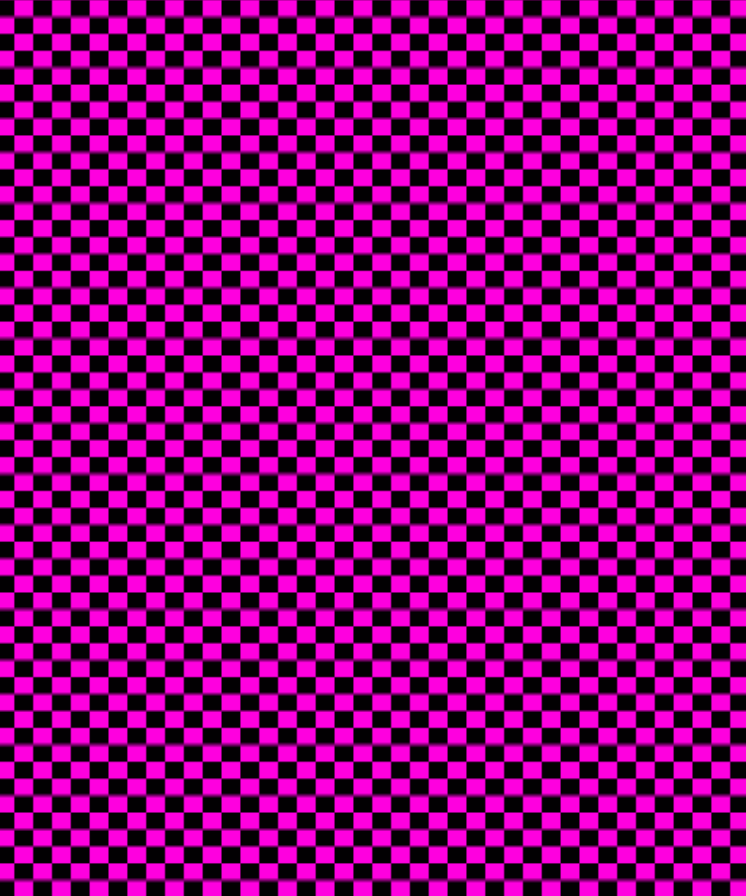
This pattern is drawn by a Shadertoy shader. Its source:

```glsl
#define CELLS vec2(39.6, 52.93)
#define OFFSET vec2(0.76, 1.0)
#define INK vec3(0.008, 0.0, 0.008)
#define MAGENTA vec3(0.995, 0.0, 0.875)
#define COLUMN_SOFT 0.047
#define ROW_SOFT_MIN 0.05
#define ROW_SOFT_MAX 0.17
#define BAND_PERIOD 2.68
#define BAND_PHASE 0.2

const float TAU = 6.2831853;

// Alternates between -1 and +1 per cell, ramping through 0 at each edge
float softSquareWave(float t, float halfWidth) {
    float side = 1.0 - 2.0 * mod(floor(t), 2.0);
    float edgeDistance = abs(t - round(t));
    return side * clamp(edgeDistance / halfWidth, 0.0, 1.0);
}

// Uneven row softness: wide ramps read as dim bands across the checks
float rowSoftness(float edgeIndex) {
    float beat = 0.5 + 0.5 * cos(TAU * (edgeIndex - BAND_PHASE) / BAND_PERIOD);
    return mix(ROW_SOFT_MIN, ROW_SOFT_MAX, beat * beat);
}

void mainImage(out vec4 fragColor, in vec2 fragCoord) {
    vec2 uv = fragCoord / iResolution.xy;
    uv.y = 1.0 - uv.y;
    vec2 grid = uv * CELLS - OFFSET;
    vec2 halfPixel = 0.5 * CELLS / iResolution.xy;

    // Checks are the product of the two waves
    float columns = softSquareWave(grid.x, max(COLUMN_SOFT, halfPixel.x));
    float rows = softSquareWave(grid.y, max(rowSoftness(round(grid.y)), halfPixel.y));
    float ink = 0.5 + 0.5 * columns * rows;

    fragColor = vec4(mix(MAGENTA, INK, ink), 1.0);
}
```
